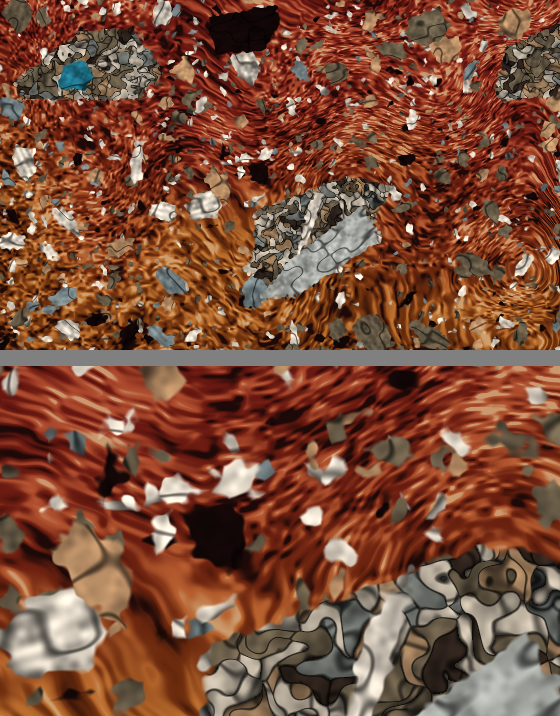
Top, the full canvas; bottom, a detail of the centre.
A Shadertoy shader for this texture:

```glsl
// Thin section of red clay under polarised light: fibrous rust matrix, mineral grains and crystal clasts.

const float SOFT_EDGE = 0.0022;
const float FIBRE_SCALE = 85.0;
const float MOSAIC_SCALE = 34.0;
const vec3 SHADOW = vec3(0.11, 0.035, 0.03);
const vec3 RED_BODY = vec3(0.41, 0.09, 0.065);
const vec3 RUST_BODY = vec3(0.43, 0.19, 0.05);
const vec3 RED_GLOW = vec3(0.68, 0.29, 0.18);
const vec3 RUST_GLOW = vec3(0.74, 0.44, 0.18);
const vec3 PALE_FLECK = vec3(0.82, 0.67, 0.50);
const vec3 CREAM = vec3(0.88, 0.84, 0.78);
const vec3 TAN = vec3(0.69, 0.53, 0.38);
const vec3 OLIVE_GREY = vec3(0.41, 0.36, 0.28);
const vec3 STEEL = vec3(0.44, 0.49, 0.50);
const vec3 TEAL = vec3(0.12, 0.45, 0.54);
const vec3 OPAQUE_BLACK = vec3(0.07, 0.025, 0.025);

float hash(vec2 p) {
    return fract(sin(dot(p, vec2(127.1, 311.7))) * 43758.5453);
}

float noise(vec2 p) {
    vec2 i = floor(p), f = fract(p);
    f = f * f * (3.0 - 2.0 * f);
    return mix(mix(hash(i), hash(i + vec2(1, 0)), f.x),
               mix(hash(i + vec2(0, 1)), hash(i + vec2(1, 1)), f.x), f.y);
}

vec2 rotate(vec2 p, float a) {
    float c = cos(a), s = sin(a);
    return vec2(c * p.x + s * p.y, c * p.y - s * p.x);
}

vec3 mineralColour(float pick) {
    if (pick < 0.36) return CREAM;
    if (pick < 0.62) return OLIVE_GREY;
    if (pick < 0.79) return TAN;
    if (pick < 0.89) return STEEL;
    return OPAQUE_BLACK;
}

// Irregular convex outline, about one unit in radius
float facets(vec2 p, float seed) {
    float d = -1.0;
    for (float k = 0.0; k < 6.0; k++) {
        float a = (k + 0.7 * hash(vec2(k, seed))) * 1.0472;
        d = max(d, dot(p, vec2(cos(a), sin(a))) - 0.65 - 0.5 * hash(vec2(seed, k + 9.0)));
    }
    return d;
}

// Ragged coverage of one grain
float grainMask(vec2 p, vec2 centre, vec2 size, float angle, float seed) {
    vec2 d = rotate(p - centre, angle) / size;
    float ragged = 0.010 * (noise(p * 95.0 + seed) - 0.5);
    float dist = facets(d, seed) * min(size.x, size.y) + ragged;
    return 1.0 - smoothstep(-SOFT_EDGE, SOFT_EDGE, dist);
}

// Mottled crystal with twin bands and cracks
vec3 crystal(vec2 p, vec3 tint, float angle, float seed) {
    vec2 q = rotate(p, angle);
    float mottle = 0.6 * noise(q * 48.0 + seed) + 0.4 * noise(q * 120.0 - seed);
    float bands = 0.5 + 0.5 * sin(q.y * 330.0 + 5.0 * noise(q * 14.0));
    float crack = smoothstep(0.0, 0.09, abs(noise(q * vec2(22.0, 34.0) + seed) - 0.5));
    vec3 col = tint * (0.62 + 0.75 * mottle - 0.15 * bands * step(0.5, hash(vec2(seed, 3.0))));
    return col * mix(0.45, 1.0, crack);
}

// Packed crystals with dark seams
vec3 mosaic(vec2 p, float seed) {
    vec2 q = p * MOSAIC_SCALE + 1.6 * vec2(noise(p * 45.0), noise(p * 45.0 + 31.0));
    vec2 cell = floor(q), owner = cell;
    float near = 9.0, second = 9.0;
    for (int j = -1; j <= 1; j++)
    for (int i = -1; i <= 1; i++) {
        vec2 c = cell + vec2(i, j);
        float d = length(c + vec2(hash(c + seed), hash(c + seed + 17.0)) - q);
        if (d < near) { second = near; near = d; owner = c; }
        else second = min(second, d);
    }
    float pick = hash(owner + seed + 5.0);
    vec3 tint = mix(mineralColour(fract(pick + 0.25)), OLIVE_GREY, 0.35);
    vec3 col = crystal(p, tint, pick * 6.28, pick * 20.0);
    return col * mix(0.3, 1.0, smoothstep(0.0, 0.2, second - near));
}

// Fibrous clay, red above and rust below
vec3 matrix(vec2 p) {
    float lean = 0.9 * (noise(p * 4.0) - 0.5);
    vec2 q = rotate(p, lean * 0.5) * vec2(0.65, 1.0);
    q += 0.012 * vec2(noise(p * 40.0), noise(p * 40.0 + 8.0));
    float ridge = 1.0 - abs(2.0 * noise(q * FIBRE_SCALE * 0.8) - 1.0);
    float tone = 0.45 * noise(q * FIBRE_SCALE * 1.5) + 0.25 * noise(q * FIBRE_SCALE * 0.45)
               + 0.2 * ridge + 0.22 * noise(p * 8.0);
    tone = clamp((tone - 0.55) * 1.75 + 0.46, 0.0, 1.0);
    float rust = 1.0 - smoothstep(0.1, 0.9, p.y + 0.5 * (noise(p * 3.5 + 4.0) - 0.5));
    vec3 col = mix(SHADOW, mix(RED_BODY, RUST_BODY, rust), smoothstep(0.05, 0.42, tone));
    col = mix(col, mix(RED_GLOW, RUST_GLOW, rust), smoothstep(0.4, 0.82, tone));
    return mix(col, PALE_FLECK, 0.8 * smoothstep(0.8, 1.0, tone));
}

void paintGrain(inout vec3 col, vec2 p, vec2 centre, vec2 size, float angle, vec3 tint, float seed) {
    col = mix(col, crystal(p, tint, angle, seed), grainMask(p, centre, size, angle, seed));
}

void paintClast(inout vec3 col, vec2 p, vec2 centre, vec2 size, float angle, float seed) {
    col = mix(col, mosaic(p, seed), grainMask(p, centre, size, angle, seed));
}

// One jittered layer of grains
void scatterGrains(inout vec3 col, vec2 p, float spacing, float chance, float seed) {
    vec2 cell = floor(p / spacing);
    for (int j = -1; j <= 1; j++)
    for (int i = -1; i <= 1; i++) {
        vec2 c = cell + vec2(i, j), key = c + seed;
        if (hash(key) > chance) continue;
        vec2 centre = (c + 0.15 + 0.7 * vec2(hash(key + 11.0), hash(key + 23.0))) * spacing;
        float radius = spacing * mix(0.2, 0.5, hash(key + 37.0));
        vec2 size = radius * vec2(1.0, mix(0.35, 0.9, hash(key + 41.0)));
        float angle = 3.0 * (hash(key + 53.0) - 0.5);
        paintGrain(col, p, centre, size, angle, mineralColour(hash(key + 67.0)), 50.0 * hash(key + 71.0));
    }
}

void mainImage(out vec4 fragColor, in vec2 fragCoord) {
    vec2 p = fragCoord / iResolution.y;
    vec3 col = matrix(p);

    scatterGrains(col, p, 0.024, 0.24, 3.0);
    scatterGrains(col, p, 0.052, 0.36, 131.0);
    scatterGrains(col, p, 0.110, 0.42, 271.0);

    // Large clasts and their inclusions
    paintClast(col, p, vec2(0.28, 0.80), vec2(0.21, 0.11), 0.2, 7.0);
    paintGrain(col, p, vec2(0.22, 0.78), vec2(0.055, 0.04), 0.3, TEAL, 4.0);
    paintClast(col, p, vec2(0.89, 0.34), vec2(0.22, 0.14), 0.45, 12.0);
    paintGrain(col, p, vec2(0.94, 0.27), vec2(0.17, 0.06), 0.6, mix(STEEL, CREAM, 0.45), 15.0);
    paintGrain(col, p, vec2(0.89, 0.38), vec2(0.08, 0.018), 1.25, CREAM, 21.0);
    paintClast(col, p, vec2(1.52, 0.80), vec2(0.13, 0.08), 1.2, 29.0);
    paintGrain(col, p, vec2(0.69, 0.90), vec2(0.10, 0.075), 0.1, OPAQUE_BLACK, 33.0);
    paintGrain(col, p, vec2(1.22, 0.92), vec2(0.06, 0.045), 0.2, OLIVE_GREY, 38.0);

    fragColor = vec4(clamp(col, 0.0, 1.0), 1.0);
}
```
